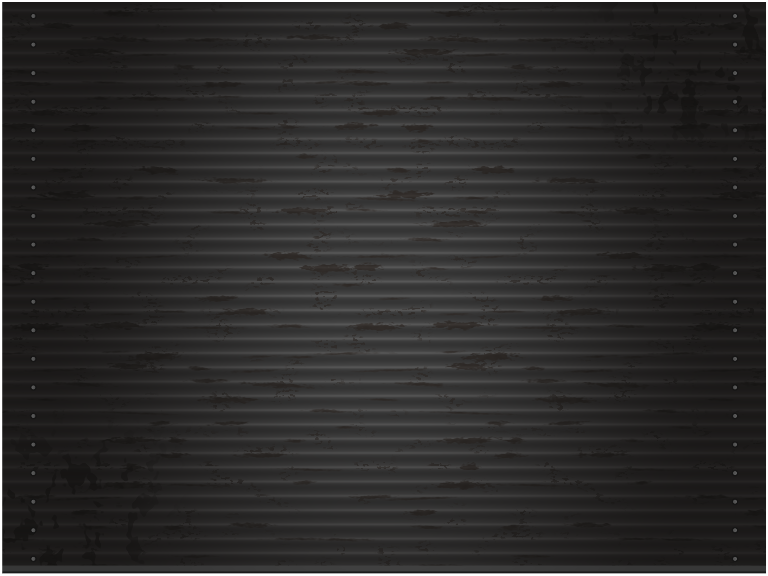
A Shadertoy shader for this texture:

```glsl
float hash(vec2 p) {
    p = fract(p * vec2(0.1731, 0.3197));
    p += dot(p, p.yx + 23.4);
    return fract((p.x + p.y) * p.x * 7.13);
}

float gradientNoise(vec2 p) {
    vec2 cell = floor(p), f = fract(p);
    vec2 blend = f * f * f * (f * (f * 6.0 - 15.0) + 10.0);
    float corner[4];
    for (int i = 0; i < 4; i++) {
        vec2 offset = vec2(i & 1, i >> 1);
        float angle = 6.2832 * hash(cell + offset + 40.0);
        corner[i] = dot(vec2(cos(angle), sin(angle)), f - offset);
    }
    return mix(mix(corner[0], corner[1], blend.x), mix(corner[2], corner[3], blend.x), blend.y);
}

// Flattened, ragged scrapes; their layout repeats every five columns.
float scrapes(vec2 p, float pixel) {
    vec2 size = vec2(0.117, 0.0248);
    vec2 home = floor(p / size);
    float ragged = gradientNoise(p * vec2(65.0, 210.0)) + 0.5 * gradientNoise(p * vec2(190.0, 400.0));
    float cover = 0.0;
    for (int i = -1; i <= 1; i++) {
        vec2 cell = home + vec2(i, 0.0);
        vec2 id = vec2(mod(cell.x, 5.0), cell.y);
        float weight = hash(id + 7.0);
        vec2 center = (cell + vec2(hash(id + 13.0), mix(0.3, 0.7, hash(id + 29.0)))) * size;
        vec2 radius = vec2(mix(0.012, 0.05, hash(id + 51.0)), mix(0.0015, 0.0065, weight * weight));
        vec2 d = p - center;
        d.y += d.x * 0.08 * (hash(id + 83.0) - 0.5);
        float edge = (length(d / radius) - 1.0 + ragged * 0.9) * radius.y;
        float present = step(0.52, hash(id + 97.0));
        cover = max(cover, present * (1.0 - smoothstep(-pixel, pixel, edge)));
    }
    return cover;
}

// Small chips gathered into loose clusters.
float chips(vec2 p) {
    vec2 q = vec2(mod(p.x, 0.585), p.y);
    float cluster = smoothstep(0.12, 0.4, gradientNoise(q * vec2(17.0, 34.0) + 9.0));
    float grain = gradientNoise(p * vec2(90.0, 210.0)) + 0.4 * gradientNoise(p * vec2(230.0, 310.0));
    return smoothstep(0.1, 0.25, grain) * cluster;
}

void mainImage(out vec4 fragColor, in vec2 fragCoord) {
    vec2 p = fragCoord / iResolution.y;
    float pixel = 1.0 / iResolution.y;
    float depth = 1.0 - p.y;

    // Soft central light falling away to the sides
    float light = 1.0 - smoothstep(0.08, 1.0, length((p - vec2(0.667, 0.5)) / vec2(0.62, 0.86)));
    vec3 color = mix(vec3(0.112, 0.105, 0.103), vec3(0.235), light);

    // Corrugation: narrow highlights between rounded troughs
    float phase = fract((depth - 0.0177) / 0.0248 + 0.5) - 0.5;
    float crest = exp(-pow(phase / 0.095, 2.0));
    float swell = cos(6.2832 * (phase + 0.08));
    color += (0.028 * swell + 0.08 * crest) * (0.3 + 0.7 * light);

    // Worn paint
    vec3 stain = mix(vec3(0.085, 0.08, 0.075), vec3(0.18, 0.158, 0.145), light);
    stain += 0.02 * gradientNoise(p * vec2(70.0, 150.0));
    float wear = max(scrapes(p, pixel), 0.8 * chips(p));
    color = mix(color, stain + 0.025 * crest * light, 0.85 * wear);

    // Grime in two opposite corners
    vec2 fromCenter = (p - vec2(0.667, 0.5)) * sign(p.y - 0.5);
    float corner = smoothstep(0.32, 0.5, fromCenter.x) * smoothstep(0.2, 0.34, fromCenter.y);
    float grime = gradientNoise(p * vec2(28.0, 20.0)) + 0.5 * gradientNoise(p * vec2(90.0, 75.0));
    color = mix(color, vec3(0.075, 0.07, 0.066), 0.7 * corner * smoothstep(0.18, 0.28, grime));

    // Rivets down both sides
    vec2 rivet = vec2(abs(p.x - 0.667) - 0.609, (fract((depth - 0.0278) / 0.0496 + 0.5) - 0.5) * 0.0496);
    float r = length(rivet);
    color = mix(color, vec3(0.07), 0.7 * (1.0 - smoothstep(0.0045, 0.0045 + 1.5 * pixel, r)));
    float head = 1.0 - smoothstep(0.0034 - 0.5 * pixel, 0.0034 + 0.5 * pixel, r);
    color = mix(color, vec3(0.33 + 12.0 * rivet.x), head);

    // Lower lip and its dark edge
    float lip = smoothstep(0.982 - pixel, 0.982 + pixel, depth);
    color = mix(color, vec3(mix(0.19, 0.27, light + 0.3)), lip);
    color = mix(color, vec3(0.1), smoothstep(0.992 - pixel, 0.992 + pixel, depth));

    // White margin around the sheet
    vec2 sides = abs(p - vec2(0.667, 0.5005)) - vec2(0.663, 0.496);
    float outside = max(sides.x, sides.y);
    color = mix(color, vec3(1.0), smoothstep(-0.5 * pixel, 0.5 * pixel, outside));
    fragColor = vec4(color, 1.0);
}
```
